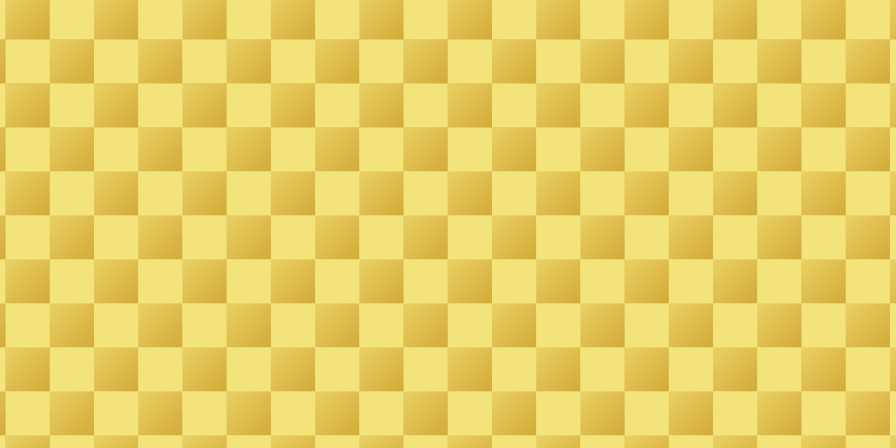
Write a Shadertoy shader that draws this pattern.

```glsl
// Checkerboard of flat pale yellow cells and gold cells, each gold cell
// shaded diagonally from its light upper left to its dark lower right.
// The board is the product of two antialiased square waves.

const vec3 PALE_YELLOW = vec3(0.949, 0.894, 0.478);
const vec3 LIGHT_GOLD = vec3(0.915, 0.820, 0.390);
const vec3 DARK_GOLD = vec3(0.828, 0.668, 0.224);

// Cell size and a grid corner, in canvas heights from the canvas centre
const vec2 CELL_SIZE = vec2(0.0987, 0.0982);
const vec2 GRID_CORNER = vec2(-0.0005, 0.0190);

// +1 in even cells and -1 in odd cells, with a one pixel ramp at the edges
vec2 squareWave(vec2 cellPos, vec2 pixel) {
    vec2 edgeDistance = 0.5 - abs(mod(cellPos + 0.5, 2.0) - 1.0);
    return clamp(2.0 * edgeDistance / pixel, -1.0, 1.0);
}

// Coverage of the gold cells, from 0 to 1
float checker(vec2 cellPos, vec2 pixel) {
    vec2 wave = squareWave(cellPos, pixel);
    return 0.5 + 0.5 * wave.x * wave.y;
}

// Diagonal shade inside one cell, local runs from 0 to 1 upwards
vec3 goldShade(vec2 local) {
    float along = 0.5 * (local.x + 1.0 - local.y);
    return mix(LIGHT_GOLD, DARK_GOLD, along);
}

void mainImage(out vec4 fragColor, in vec2 fragCoord) {
    vec2 position = (fragCoord - 0.5 * iResolution.xy) / iResolution.y;
    vec2 cellPos = (position - GRID_CORNER) / CELL_SIZE;
    vec2 pixel = 1.0 / (iResolution.y * CELL_SIZE);

    vec3 gold = goldShade(fract(cellPos));
    vec3 color = mix(PALE_YELLOW, gold, checker(cellPos, pixel));
    fragColor = vec4(color, 1.0);
}
```
